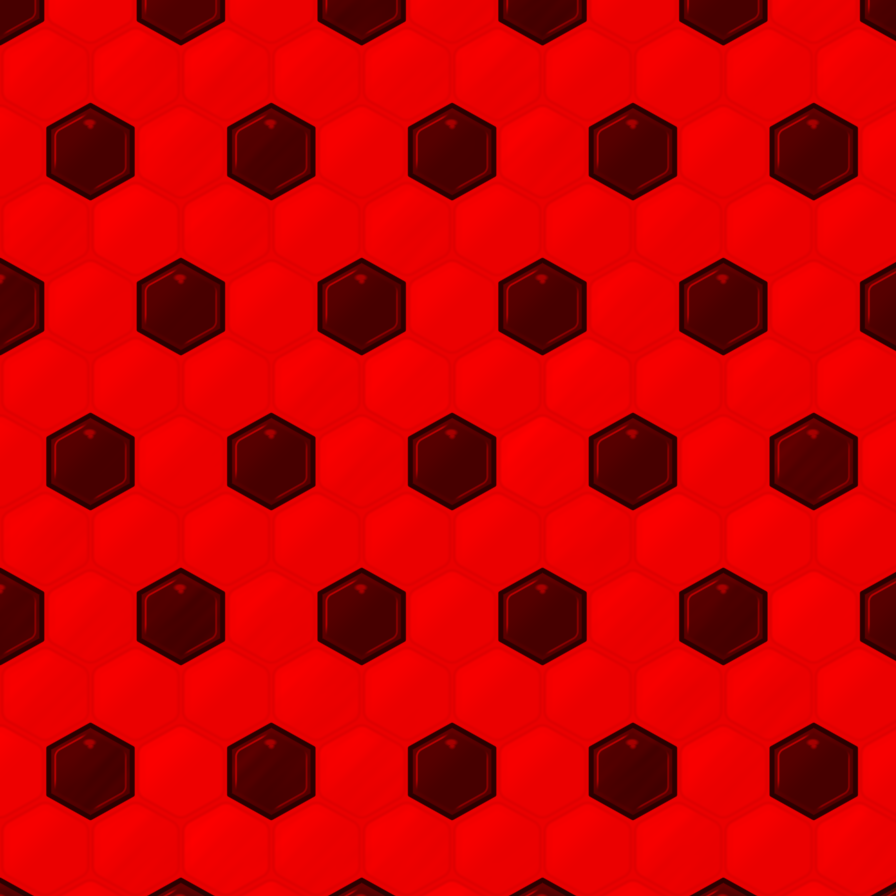
Write a three.js fragment shader that draws this pattern.

```glsl
// Glossy red honeycomb with a dark bevelled hexagon at every second cell of every second row.
#define PITCH 0.1009              // cell width on the canvas
#define ROW 0.857                 // row spacing, in cell widths
#define ORIGIN vec2(0.5046, 0.4849)
#define SQUASH 1.04               // vertical flattening of each hexagon
#define EDGE 0.022                // edge softness, in cell widths
#define RIM 0.055                 // width of the dark outline
#define RED_BODY 0.92
#define RED_GROUT 0.875
#define DARK_BODY 0.28
#define DARK_RIM 0.17
#define GLINT 0.72
#define WEAR 0.05                 // strength of the diagonal streaks

varying vec2 vUv;

float hash(vec2 p) {
  p = fract(p * vec2(0.1031, 0.1137));
  p += dot(p, p.yx + 33.33);
  return fract((p.x + p.y) * p.x * 17.0);
}

vec2 gradient(vec2 cell) {
  float angle = 6.2832 * hash(cell);
  return vec2(cos(angle), sin(angle));
}

float gradientNoise(vec2 p) {
  vec2 i = floor(p), f = fract(p);
  vec2 u = f * f * (3.0 - 2.0 * f);
  vec2 e = vec2(1.0, 0.0);
  float low = mix(dot(gradient(i), f), dot(gradient(i + e), f - e), u.x);
  float high = mix(dot(gradient(i + e.yx), f - e.yx),
                   dot(gradient(i + e.xx), f - e.xx), u.x);
  return mix(low, high, u.y);
}

// Signed distance to a pointy-top hexagon with rounded corners
float hexagon(vec2 p, float apothem, float corner) {
  const vec3 k = vec3(-0.8660, 0.5, 0.5774);
  float r = apothem - corner;
  p = abs(vec2(p.y * SQUASH, p.x));
  p -= 2.0 * min(dot(k.xy, p), 0.0) * k.xy;
  p -= vec2(clamp(p.x, -k.z * r, k.z * r), r);
  return length(p) * sign(p.y) - corner;
}

float inside(float d) {
  return 1.0 - smoothstep(-EDGE, 0.0, d);
}

float stroke(float d, float halfWidth) {
  return 1.0 - smoothstep(halfWidth - 0.5 * EDGE, halfWidth + 0.5 * EDGE, abs(d));
}

// Offset from the nearest cell centre (xy) and its column and row (zw)
vec4 nearestCell(vec2 p) {
  vec4 best = vec4(9.0);
  for (int i = 0; i < 2; i++) {
    float row = floor(p.y / ROW) + float(i);
    float column = floor(p.x - 0.5 * row + 0.5);
    vec2 offset = p - vec2(column + 0.5 * row, row * ROW);
    if (dot(offset, offset) < dot(best.xy, best.xy)) best = vec4(offset, column, row);
  }
  return best;
}

// Soft red tile with a faint bevel
float redTile(vec2 q, float gloss, float streak) {
  float d = hexagon(q, 0.46, 0.12);
  float grout = RED_GROUT + 0.04 * smoothstep(0.015, 0.05, d);
  float body = RED_BODY + 0.05 * gloss + 0.5 * streak;
  body -= 0.015 * gloss * smoothstep(-0.09, -0.05, d);
  return mix(grout, body, 1.0 - smoothstep(-0.02, 0.02, d));
}

// Dark tile with outline, inset highlights and a glint below the top corner
float darkTile(vec2 q, float diagonal, float gloss, float streak) {
  float d = hexagon(q, 0.5, 0.04);
  float body = DARK_BODY + 0.06 * gloss + streak;
  body += 0.04 * smoothstep(-0.13, -0.09, d);
  float tone = mix(DARK_RIM, body, inside(d + RIM));
  float line = stroke(hexagon(q, 0.39, 0.1), 0.010);
  float upperLeft = 1.0 - smoothstep(-0.22, -0.12, diagonal);
  upperLeft *= 1.0 - smoothstep(-0.12, -0.03, q.x);
  float lowerRight = smoothstep(0.08, 0.2, diagonal) * smoothstep(0.02, 0.1, q.x);
  tone = mix(tone, GLINT, line * upperLeft);
  tone = mix(tone, 0.75 * GLINT, line * lowerRight);
  vec2 g = q - vec2(-0.01, 0.32);
  float spot = min(length(g * vec2(0.75, 1.3)) - 0.045,
                   length(g - vec2(0.01, -0.035)) - 0.03);
  return mix(tone, 0.9 * GLINT, 1.0 - smoothstep(-EDGE, EDGE, spot));
}

void main() {
  vec4 cell = nearestCell((vUv - ORIGIN) / PITCH);
  vec2 q = cell.xy, id = cell.zw;

  // Diagonal sheen, with streaks on some cells
  float across = dot(q, vec2(0.7071, -0.7071));
  float along = dot(q, vec2(0.7071));
  float gloss = 1.0 - smoothstep(-0.32, 0.08, across);
  float seed = hash(id + 71.0);
  float streak = gradientNoise(vec2(across * 9.0, along * 1.3) + 40.0 * seed + 90.0);
  streak *= WEAR * smoothstep(0.5, 0.8, seed);
  streak += 0.03 * step(0.85, hash(id + 137.0));

  float red = redTile(q, gloss, streak);
  float isDark = step(mod(id.x, 2.0) + mod(id.y, 2.0), 0.5);
  float cover = isDark * inside(hexagon(q, 0.5, 0.04));
  red = mix(red, darkTile(q, across, gloss, streak), cover);
  gl_FragColor = vec4(red, 0.0, 0.0, 1.0);
}
```
